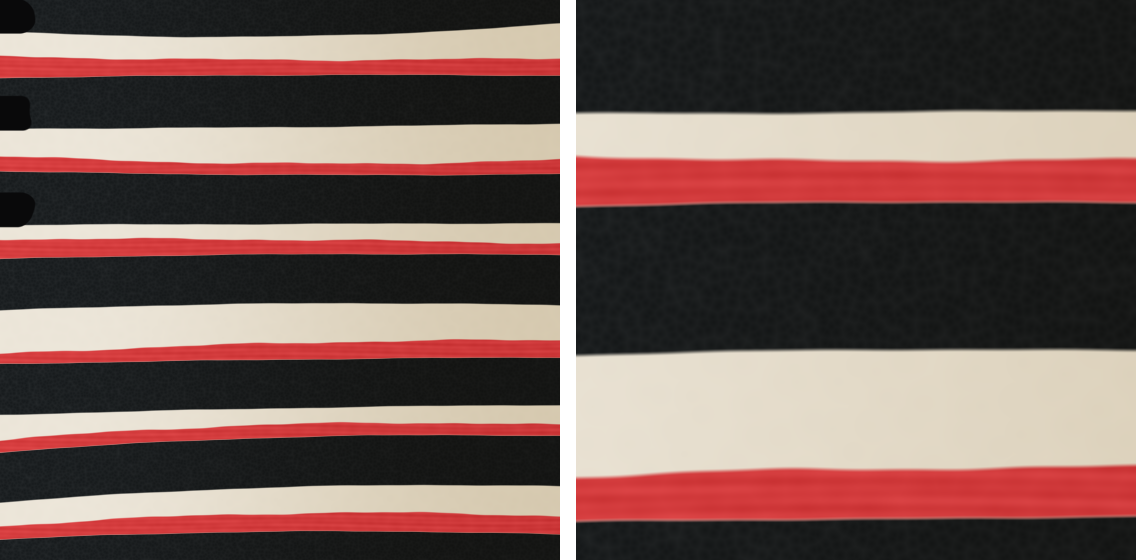
Left: the whole. Right: its middle third, enlarged.
Write a Shadertoy shader that draws this pattern.

```glsl
const int BANDS = 6;
const int BLOTS = 3;
const float SOFTNESS = 0.0017;
const vec3 WOBBLE = vec3(0.0009, 0.0022, 0.0009);
const vec2 BLOT_SIZE = vec2(0.058, 0.031);
const float BLOT_LIFT = 0.027;
const float GRAIN_SCALE = 170.0;
const float GRAIN_DEPTH = 0.045;

const vec3 INK_LEFT = vec3(0.115, 0.130, 0.138);
const vec3 INK_RIGHT = vec3(0.085, 0.088, 0.082);
const vec3 BLOT_INK = vec3(0.035, 0.035, 0.04);
const vec3 PAPER_LEFT = vec3(0.925, 0.900, 0.850);
const vec3 PAPER_RIGHT = vec3(0.840, 0.790, 0.690);
const vec3 RED_LEFT = vec3(0.845, 0.245, 0.250);
const vec3 RED_RIGHT = vec3(0.800, 0.215, 0.220);

// Per band: paper top, red top, red bottom
const vec3 HEIGHT[BANDS] = vec3[BANDS](
    vec3(0.935, 0.893, 0.866), vec3(0.773, 0.708, 0.688), vec3(0.600, 0.572, 0.546),
    vec3(0.458, 0.387, 0.358), vec3(0.271, 0.242, 0.219), vec3(0.130, 0.083, 0.051));
const vec3 TILT[BANDS] = vec3[BANDS](
    vec3(0.014, -0.003, 0.004), vec3(0.009, -0.007, -0.005), vec3(0.003, -0.008, 0.007),
    vec3(0.009, 0.025, 0.012), vec3(0.018, 0.027, 0.029), vec3(0.029, 0.018, 0.009));
const vec3 BOW[BANDS] = vec3[BANDS](
    vec3(0.016, 0.005, -0.003), vec3(0.002, 0.010, 0.004), vec3(0.000, -0.003, -0.005),
    vec3(-0.008, -0.007, -0.002), vec3(-0.003, -0.015, -0.012), vec3(-0.013, -0.014, -0.010));

vec2 hash2(vec2 p) {
    p = vec2(dot(p, vec2(127.1, 311.7)), dot(p, vec2(269.5, 183.3)));
    return fract(sin(p) * 43758.5);
}

// Distance to the nearest scattered point
float cellular(vec2 p) {
    vec2 cell = floor(p);
    float nearest = 2.0;
    for (int j = -1; j <= 1; j++)
    for (int i = -1; i <= 1; i++) {
        vec2 c = cell + vec2(i, j);
        nearest = min(nearest, length(c + hash2(c) - p));
    }
    return nearest;
}

// Hand-drawn edge heights of one band at position x
vec3 bandEdges(int band, float x) {
    float t = x - 0.5;
    vec3 phase = float(band) * vec3(2.3, 4.1, 1.7) + vec3(0.0, 1.9, 3.6);
    vec3 wave = 0.6 * sin(x * 15.0 + phase)
              + 0.3 * sin(x * 34.0 + phase * 1.7)
              + 0.12 * sin(x * 91.0 + phase * 2.9);
    return HEIGHT[band] + TILT[band] * t + BOW[band] * 4.0 * t * t + WOBBLE * wave;
}

float roundedBox(vec2 p, vec2 halfSize, float radius) {
    vec2 q = abs(p) - halfSize + radius;
    return length(max(q, 0.0)) + min(max(q.x, q.y), 0.0) - radius;
}

void mainImage(out vec4 fragColor, in vec2 fragCoord) {
    vec2 uv = fragCoord / iResolution.xy;
    float soft = max(SOFTNESS, 0.75 / iResolution.y);

    // Felt-tip black with fine mottling
    float grain = cellular(uv * GRAIN_SCALE) - 0.5;
    float mottle = cellular(uv * GRAIN_SCALE * 0.28) - 0.5;
    vec3 ink = mix(INK_LEFT, INK_RIGHT, smoothstep(0.0, 0.9, uv.x));
    ink += GRAIN_DEPTH * (grain + 0.4 * mottle) * mix(1.0, 0.45, uv.x);

    // Paper shaded toward the right
    vec3 paper = mix(PAPER_LEFT, PAPER_RIGHT, smoothstep(0.1, 1.0, uv.x));
    paper += 0.008 * mottle;

    // Marker streaks along the red strokes
    float streak = sin(uv.y * 760.0 + 2.0 * sin(uv.x * 9.0)) + sin(uv.y * 410.0 + uv.x * 13.0);
    vec3 red = mix(RED_LEFT, RED_RIGHT, uv.x) + 0.012 * streak + 0.025 * mottle;

    vec3 color = ink;
    for (int i = 0; i < BANDS; i++) {
        vec3 edges = bandEdges(i, uv.x);
        vec3 below = smoothstep(-soft, soft, edges - uv.y);
        float aboveBottom = 1.0 - below.z;
        color = mix(color, paper, below.x * aboveBottom);
        color = mix(color, red, below.y * aboveBottom);
    }

    // Darker overlapping stroke ends at the left
    for (int i = 0; i < BLOTS; i++) {
        float middle = bandEdges(i, 0.0).x + BLOT_LIFT;
        vec2 p = uv - vec2(0.0, middle);
        p.x += 0.005 * sin(uv.y * 70.0 + float(i) * 2.0);
        float d = roundedBox(p, BLOT_SIZE, 0.022);
        color = mix(color, BLOT_INK, smoothstep(soft, -soft, d));
    }

    fragColor = vec4(clamp(color, 0.0, 1.0), 1.0);
}
```
